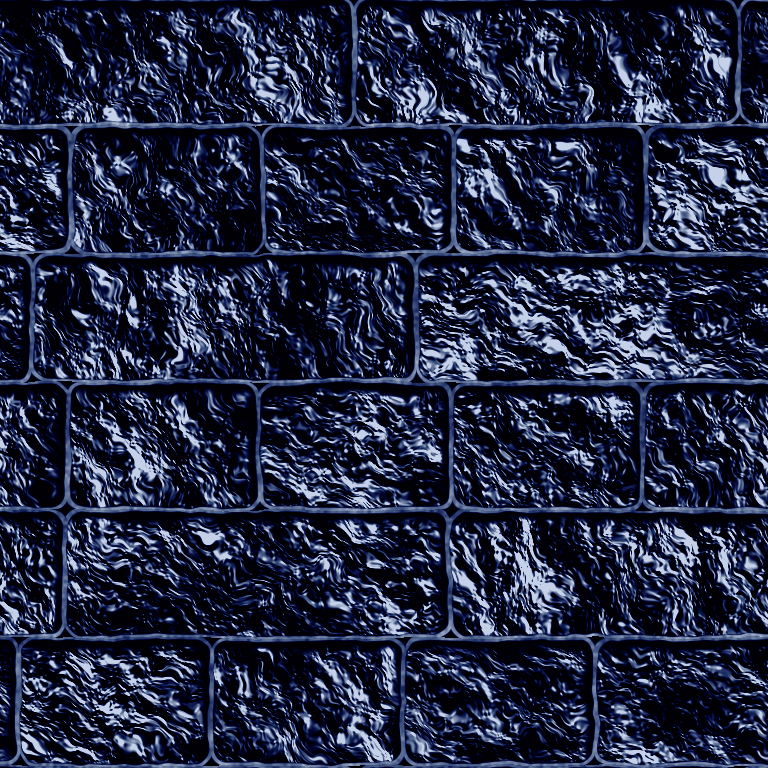
Reproduce this texture procedurally as a WebGL 1 fragment shader.

```glsl
precision highp float;
// Rough stone wall in night blue: six courses, long and short blocks in turn.
// Each block is a rounded box filled with directional slopes of layered noise,
// outlined by a thin pale line, with dark recesses along its top and right.
uniform vec2 u_resolution;

float hash(vec2 p) {
  vec3 h = fract(vec3(p.xyx) * vec3(0.1031, 0.1030, 0.0973));
  h += dot(h, h.yzx + 33.33);
  return fract((h.x + h.y) * h.z);
}

float noise(vec2 p) {
  vec2 i = floor(p), f = fract(p);
  f = f * f * (3.0 - 2.0 * f);
  return mix(mix(hash(i), hash(i + vec2(1, 0)), f.x),
             mix(hash(i + vec2(0, 1)), hash(i + vec2(1, 1)), f.x), f.y);
}

vec2 noise2(vec2 p) {
  return vec2(noise(p), noise(p + 37.7)) - 0.5;
}

float roundBox(vec2 p, vec2 halfSize, float radius) {
  vec2 d = abs(p) - halfSize + radius;
  return length(max(d, 0.0)) + min(max(d.x, d.y), 0.0) - radius;
}

// Left joint of each course, counted from the top
float courseStart(float row) {
  if (row < 0.5) return 0.462;
  if (row < 1.5) return 0.092;
  if (row < 2.5) return 0.043;
  if (row < 3.5) return 0.088;
  return row < 4.5 ? 0.085 : 0.025;
}

// Light caught by slopes that face the lower left
float stoneRelief(vec2 p, float turn) {
  p += 0.022 * noise2(p * 24.0) + 0.008 * noise2(p * 75.0);
  float c = cos(turn), s = sin(turn);
  vec2 grain = vec2(c * p.x + s * p.y, c * p.y - s * p.x) * vec2(0.62, 1.0);
  float sum = 0.0, freq = 22.0, weight = 0.45;
  for (int i = 0; i < 5; i++) {
    vec2 g = grain * freq + float(i) * 17.3;
    sum += weight * (noise(g + vec2(0, 0.4)) - noise(g - vec2(0, 0.4)));
    freq *= 2.0;
    weight += 0.14;
  }
  // Broken bright crests
  float crest = 1.0 - abs(2.0 * noise(grain * 19.0 + 5.0) - 1.0);
  float broken = smoothstep(0.45, 0.75, noise(p * 13.0 + 60.0));
  return sum + 0.5 * smoothstep(0.84, 1.0, crest) * broken;
}

vec3 nightBlue(float tone) {
  float t = clamp(tone, 0.0, 1.0) * 5.0;
  vec3 c = mix(vec3(0.0, 0.0, 0.02), vec3(0.0, 0.01, 0.18), min(t, 1.0));
  c = mix(c, vec3(0.07, 0.13, 0.35), clamp(t - 1.0, 0.0, 1.0));
  c = mix(c, vec3(0.27, 0.35, 0.52), clamp(t - 2.0, 0.0, 1.0));
  c = mix(c, vec3(0.50, 0.56, 0.68), clamp(t - 3.0, 0.0, 1.0));
  return mix(c, vec3(0.77, 0.82, 0.91), clamp(t - 4.0, 0.0, 1.0));
}

void main() {
  vec2 uv = gl_FragCoord.xy / u_resolution;
  float pixel = 1.0 / min(u_resolution.x, u_resolution.y);

  // Uneven joints
  vec2 p = uv + 0.005 * noise2(uv * 17.0) + 0.003 * noise2(uv * 70.0);

  // Courses and blocks
  float course = (1.0 - p.y) * 6.0 + 0.016;
  float row = mod(floor(course), 6.0);
  float width = mod(row, 2.0) < 0.5 ? 0.5 : 0.25;
  float along = (p.x - courseStart(row)) / width;
  vec2 id = vec2(mod(floor(along), 1.0 / width), row);
  vec2 halfSize = vec2(width, 1.0 / 6.0) * 0.5;
  vec2 q = vec2((fract(along) - 0.5) * width, (0.5 - fract(course)) / 6.0);
  float edge = roundBox(q, halfSize - 0.0006, 0.021);

  // Stone face, with its own grain, patches and strength per block
  vec2 stone = q + id * vec2(3.17, 5.31) + 2.0;
  float turn = -0.75 + 0.7 * (hash(id + 8.0) - 0.5);
  float patches = noise(stone * 11.0) + 0.5 * noise(stone * 27.0) - 0.75;
  float gain = 1.1 + 0.25 * hash(id + 21.0) + 0.6 * patches;
  float tone = stoneRelief(stone, turn) * gain + 0.17 + 0.38 * patches;

  // Dark recesses at the top and right, rough fade elsewhere
  float ragged = 0.010 * (noise(stone * 55.0) - 0.5);
  vec2 inset = halfSize - q + ragged;
  float face = smoothstep(0.009, 0.022, inset.y) * smoothstep(0.007, 0.018, inset.x);
  face *= smoothstep(0.0, 0.006, -edge);
  tone = max(tone, 0.0) * face;

  // Worn pale outline, stronger along the bottom
  float wear = noise(uv * 48.0) * 0.5 + noise(uv * 210.0) * 0.5;
  float thick = 0.0012 + 0.0018 * noise(uv * 33.0 + 9.0);
  float outline = 1.0 - smoothstep(thick - pixel * 0.5, thick + pixel + 0.0008, abs(edge));
  float bottom = smoothstep(0.3, 0.9, -q.y / halfSize.y);
  float lineTone = 0.34 + 0.5 * wear + 0.12 * bottom;
  tone = max(tone, outline * lineTone);

  gl_FragColor = vec4(nightBlue(tone), 1.0);
}
```
